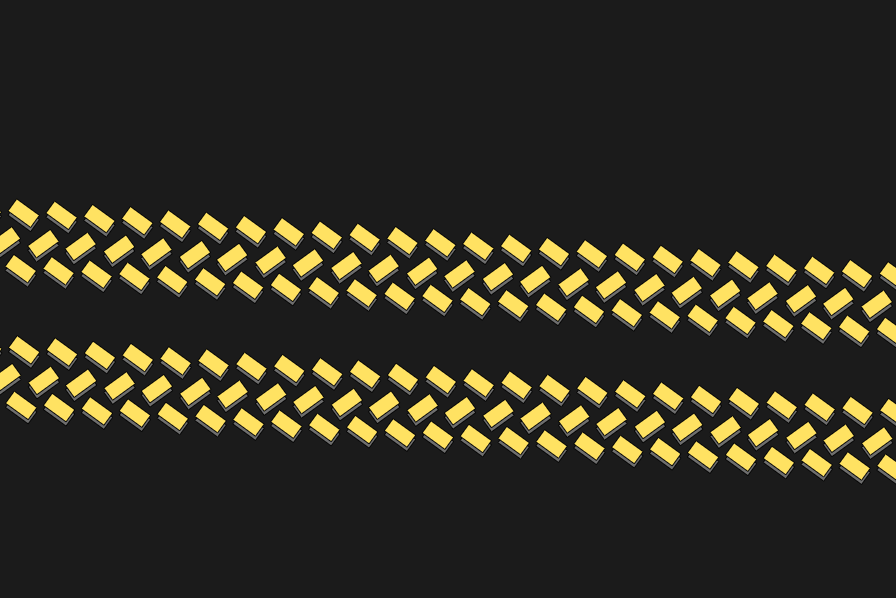
This pattern is drawn by a Shadertoy shader. Its source:

```glsl
// Two sloping bands of yellow herringbone bricks with grey undersides on charcoal.

const vec3 CHARCOAL = vec3(0.104);
const vec3 OUTLINE = vec3(0.02);
const vec3 GREY = vec3(0.43);
const vec3 YELLOW = vec3(1.0, 0.886, 0.384);

// Signed distance to a brick tilted by the given angle
float brick(vec2 p, float angle) {
    float c = cos(angle), s = sin(angle);
    p = vec2(c * p.x + s * p.y, c * p.y - s * p.x);
    vec2 d = abs(p) - vec2(11.6, 6.0);
    return length(max(d, 0.0)) + min(max(d.x, d.y), 0.0);
}

float cover(float d, float pixel) {
    return clamp(0.5 - d / pixel, 0.0, 1.0);
}

void mainImage(out vec4 fragColor, in vec2 fragCoord) {
    // Canvas is 768 units wide, with y running down from the top
    float pixel = 768.0 / iResolution.x;
    vec2 p = vec2(fragCoord.x, iResolution.y - fragCoord.y) * pixel;
    vec2 pitch = vec2(32.47, 2.36);
    vec3 color = CHARCOAL;

    for (int band = 0; band < 2; band++) {
        for (int row = 0; row < 3; row++) {
            bool middle = row == 1;
            vec2 start = vec2(20.3 - 1.25 * float(row), 182.7 + 23.8 * float(row));
            if (middle) start.x = 4.2;
            start += float(band) * vec2(0.4, 117.2);

            // Nearest brick of the row, with a slight alternating offset
            float index = round((p.x - start.x) / pitch.x);
            float odd = mod(index, 2.0);
            vec2 q = p - start - index * pitch;
            q -= odd * (middle ? vec2(0.5, 0.0) : vec2(0.0, -0.5));
            float angle = middle ? -0.628 : 0.628;

            // Underside, then top face, each inside a dark outline
            float under = brick(q - vec2(0.0, 3.6), angle);
            float face = brick(q, angle);
            color = mix(color, OUTLINE, cover(under - 0.8, pixel));
            color = mix(color, GREY, cover(under, pixel));
            color = mix(color, OUTLINE, cover(face - 0.8, pixel));
            color = mix(color, YELLOW, cover(face, pixel));
        }
    }
    fragColor = vec4(color, 1.0);
}
```
